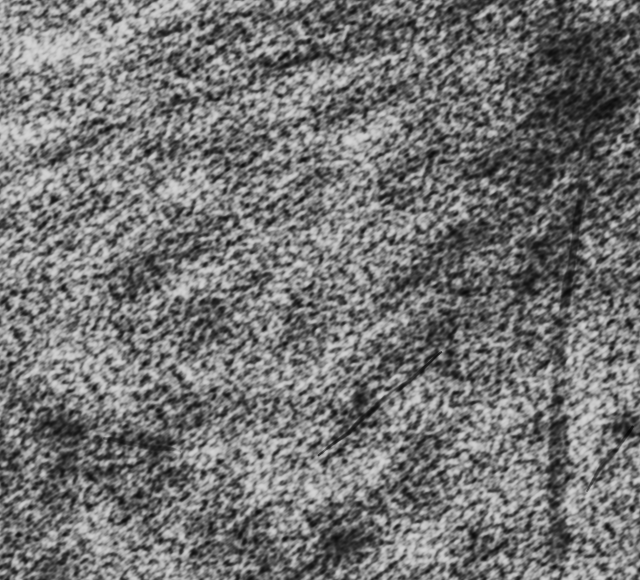
A Shadertoy shader for this texture:

```glsl
// Weathered grey rock face with slanted streaks, fine soft grain, dark stains and cracks.

const float MEAN_TONE = 0.425;    // centre of the tone curve
const float TONE_RANGE = 0.42;    // soft limit either side of the centre
const float BASE_TONE = 0.505;    // unstained rock
const float GRAIN_FREQ = 78.0;    // grains per canvas height
const float GRAIN_AMOUNT = 0.72;
const float MOTTLE_FREQ = 9.0;
const float MOTTLE_AMOUNT = 0.34;
const float STREAK_AMOUNT = 0.42;
const float STREAK_ANGLE = 0.33;  // radians above horizontal
const float GRAIN_ANGLE = 0.65;
const int PIT_COUNT = 16;

float hash(vec2 p) {
    vec3 q = fract(vec3(p.xyx) * 0.1031);
    q += dot(q, q.yzx + 33.33);
    return fract((q.x + q.y) * q.z);
}

vec2 rotate(vec2 p, float a) {
    float c = cos(a), s = sin(a);
    return vec2(c * p.x + s * p.y, c * p.y - s * p.x);
}

float cornerSlope(vec2 cell, vec2 offset) {
    float a = 6.28318 * hash(cell + 200.0);
    return dot(vec2(cos(a), sin(a)), offset);
}

// Gradient noise, centred on zero
float noise(vec2 p) {
    vec2 i = floor(p), f = fract(p);
    vec2 u = f * f * f * (f * (f * 6.0 - 15.0) + 10.0);
    vec2 e = vec2(1.0, 0.0);
    float low = mix(cornerSlope(i, f), cornerSlope(i + e, f - e), u.x);
    float high = mix(cornerSlope(i + e.yx, f - e.yx), cornerSlope(i + e.xx, f - e.xx), u.x);
    return mix(low, high, u.y);
}

float layeredNoise(vec2 p) {
    float sum = 0.0, weight = 1.0;
    for (int i = 0; i < 4; i++) {
        sum += weight * noise(p);
        p = rotate(p, 0.25) * 1.95 + 17.3;
        weight *= 0.68;
    }
    return sum;
}

// Soft oval patch: 1 at the centre, fading outwards
float stain(vec2 p, vec2 centre, vec2 radius, float angle) {
    vec2 q = rotate(p - centre, angle) / radius;
    return exp(-dot(q, q));
}

// Line that tapers towards both ends
float crack(vec2 p, vec2 a, vec2 b, float width) {
    vec2 along = b - a;
    float t = clamp(dot(p - a, along) / dot(along, along), 0.0, 1.0);
    float w = width * (0.45 + 2.2 * t * (1.0 - t));
    return 1.0 - smoothstep(0.3 * w, 1.5 * w, length(p - a - t * along));
}

// Short slanted hollows, each with a pale lower lip
float pits(vec2 p) {
    float tone = 0.0;
    for (int i = 0; i < PIT_COUNT; i++) {
        float id = float(i);
        vec2 centre = vec2(0.85 * hash(vec2(id, 3.0)), 0.42 + 0.55 * hash(vec2(id, 8.0)));
        float size = mix(0.008, 0.045, pow(hash(vec2(id, 5.0)), 2.0));
        vec2 radius = vec2(size, 0.0045);
        tone -= 0.3 * stain(p, centre, radius, STREAK_ANGLE);
        tone += 0.14 * stain(p, centre - vec2(0.008, 0.01), radius, STREAK_ANGLE);
    }
    return tone;
}

float stains(vec2 p) {
    float dark = 0.22 * stain(p, vec2(0.94, 0.66), vec2(0.24, 0.17), 0.9);
    dark += 0.2 * stain(p, vec2(1.02, 0.92), vec2(0.22, 0.14), 0.3);
    dark += 0.22 * stain(p, vec2(0.62, 0.99), vec2(0.25, 0.055), STREAK_ANGLE);
    dark += 0.19 * stain(p, vec2(0.06, 0.22), vec2(0.2, 0.09), -0.2);
    dark += 0.1 * stain(p, vec2(0.62, 0.1), vec2(0.2, 0.08), 0.4);
    dark += 0.13 * stain(p, vec2(0.33, 0.58), vec2(0.1, 0.04), STREAK_ANGLE);
    float pale = 0.13 * stain(p, vec2(0.05, 0.92), vec2(0.32, 0.2), STREAK_ANGLE);
    pale += 0.11 * stain(p, vec2(1.05, 0.2), vec2(0.13, 0.22), 0.0);
    return pale - dark;
}

float cracks(vec2 p) {
    vec2 q = p + 0.006 * vec2(noise(p * 22.0), noise(p * 22.0 + 50.0));
    float dark = 0.34 * crack(q, vec2(0.55, 0.215), vec2(0.76, 0.39), 0.004);
    dark += 0.28 * crack(q, vec2(1.01, 0.155), vec2(1.09, 0.265), 0.004);
    dark += 0.2 * crack(q, vec2(0.18, 0.245), vec2(0.31, 0.22), 0.005);
    dark += 0.26 * stain(q, vec2(1.075, 0.26), vec2(0.03, 0.018), 0.5);
    dark += 0.2 * stain(q, vec2(0.77, 0.37), vec2(0.022, 0.04), 0.3);
    dark += 0.18 * stain(q, vec2(0.63, 0.31), vec2(0.022, 0.025), 0.7);
    // Upright furrow, widest at the foot
    float centre = 0.963 + 0.075 * smoothstep(0.3, 1.0, q.y);
    float width = mix(0.017, 0.007, smoothstep(0.1, 0.6, q.y));
    float furrow = 1.0 - smoothstep(0.6 * width, 1.3 * width, abs(q.x - centre));
    return dark + 0.23 * furrow * (1.0 - smoothstep(0.55, 0.85, q.y));
}

void mainImage(out vec4 fragColor, in vec2 fragCoord) {
    vec2 p = fragCoord / iResolution.y;
    vec2 warped = p + 0.07 * vec2(noise(p * 6.0), noise(p * 6.0 + 31.0));

    // Broad tones
    float streakZone = smoothstep(0.3, 0.65, p.y) * (1.0 - 0.65 * smoothstep(0.55, 0.95, p.x));
    float streak = layeredNoise(rotate(p, STREAK_ANGLE) * vec2(4.5, 20.0));
    float mottle = layeredNoise(rotate(p, GRAIN_ANGLE) * MOTTLE_FREQ * vec2(0.8, 1.3) + 70.0);
    float tone = BASE_TONE + stains(warped);
    tone += STREAK_AMOUNT * streak * mix(0.15, 0.75, streakZone);
    tone += MOTTLE_AMOUNT * mottle * mix(1.0, 0.6, streakZone);
    tone += pits(p) - cracks(p);

    // Fine grain, weaker where the rock is dark
    vec2 g = rotate(p, GRAIN_ANGLE) * GRAIN_FREQ * vec2(0.8, 1.2);
    float grain = noise(g) + 0.5 * noise(g * 1.83 + 40.0);
    tone += GRAIN_AMOUNT * grain * mix(0.55, 1.05, smoothstep(0.1, 0.5, tone));

    float grey = MEAN_TONE + TONE_RANGE * tanh((tone - MEAN_TONE) / TONE_RANGE);
    fragColor = vec4(vec3(grey), 1.0);
}
```
